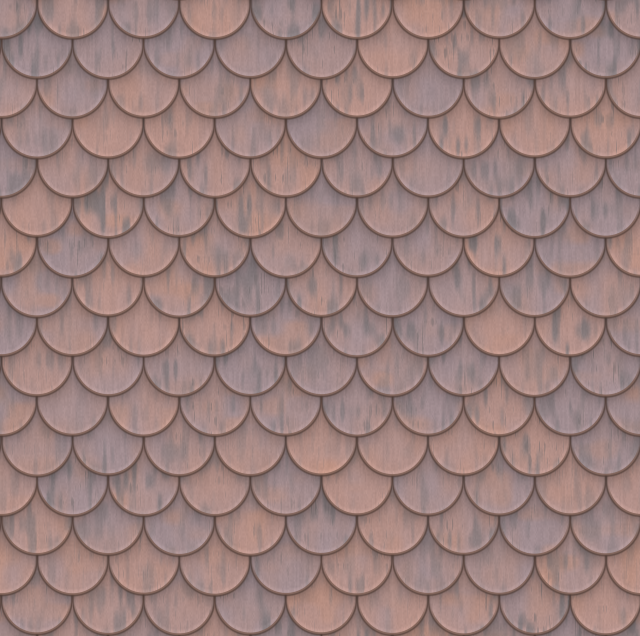
A Shadertoy shader for this texture:

```glsl
// Weathered wall of overlapping round-ended clay shingles, 9 across and 16 rows high.

const float ROW_STEP = 0.558; // row spacing, in tile widths

float hash(vec2 p) {
    vec3 q = fract(p.xyx * vec3(0.1031, 0.1030, 0.0973));
    q += dot(q, q.yzx + 33.33);
    return fract((q.x + q.y) * q.z);
}

float noise(vec2 p) {
    vec2 i = floor(p), f = fract(p);
    f = f * f * (3.0 - 2.0 * f);
    return mix(mix(hash(i), hash(i + vec2(1, 0)), f.x),
               mix(hash(i + vec2(0, 1)), hash(i + vec2(1, 1)), f.x), f.y);
}

// Weathered clay: a base tone per tile, vertical grain, grey stains and warm patches
vec3 clay(vec2 local, vec2 id) {
    float tone = hash(id + 3.7);
    vec2 s = local + 60.0 * vec2(hash(id + 11.3), hash(id + 27.9));
    float blotch = noise(s * vec2(4.0, 2.5));
    float streak = noise(s * vec2(17.0, 3.0));
    float grain = noise(s * vec2(42.0, 5.0));
    float speck = noise(s * vec2(60.0, 35.0));

    vec3 col = mix(vec3(0.64, 0.56, 0.575), vec3(0.71, 0.565, 0.53),
                   smoothstep(0.15, 0.85, 0.6 * tone + 0.4 * blotch));
    float warm = smoothstep(0.45, 0.9, noise(s * vec2(3.0, 4.0) + 7.0));
    col = mix(col, vec3(0.75, 0.56, 0.48), 0.5 * warm * hash(id + 41.1));

    float wear = 0.3 + 0.7 * hash(id + 53.3);
    float stain = smoothstep(0.45, 0.85, 0.55 * streak + 0.45 * noise(s * vec2(6.0, 4.0) + 19.0));
    col = mix(col, vec3(0.47, 0.45, 0.46), 0.75 * wear * stain);
    float scratch = smoothstep(0.72, 0.95, grain) * smoothstep(0.35, 0.7, blotch);
    col = mix(col, vec3(0.43, 0.40, 0.40), 0.55 * wear * scratch);
    return col * (0.95 + 0.06 * grain + 0.05 * speck + 0.03 * (tone - 0.5));
}

void mainImage(out vec4 fragColor, in vec2 fragCoord) {
    vec2 p = fragCoord / iResolution.xy * vec2(9.0, 16.0 * ROW_STEP) - 0.02;
    float aa = 9.0 / iResolution.x;
    float baseRow = floor(p.y / ROW_STEP);
    vec3 col = vec3(0.36, 0.27, 0.24);

    // Stack the rows from the lowest layer up, each casting a shadow on the last
    for (int k = -1; k <= 1; k++) {
        float row = baseRow + float(k);
        float shift = 0.5 * mod(row, 2.0);
        float column = floor(p.x - shift);
        vec2 id = mod(vec2(column, row), vec2(9.0, 16.0));
        vec2 jitter = vec2(0.008, 0.018) * (vec2(hash(id), hash(id + 71.7)) - 0.5);
        vec2 local = p - vec2(column + 0.5 + shift, row * ROW_STEP + 0.487) - jitter;

        // Straight sides with a semicircular lower end
        float d = length(vec2(local.x, min(local.y, 0.0))) - 0.487;
        float outside = max(d, 0.0);
        float lower = smoothstep(0.02, 0.3, -local.y);

        // Soft shadow and tight contact line
        col *= 1.0 - 0.27 * exp(-outside * 9.0);
        col = mix(col, vec3(0.33, 0.25, 0.22), 0.75 * (1.0 - smoothstep(0.005, 0.035, outside)));

        // Pale worn lip above the brown cut edge
        vec3 tile = clay(local, id);
        tile *= 1.0 + 0.07 * lower * smoothstep(-0.09, -0.04, d);
        tile = mix(tile, vec3(0.49, 0.375, 0.33), 0.85 * lower * smoothstep(-0.033, -0.014, d));
        tile *= 1.0 - 0.12 * (1.0 - lower) * smoothstep(-0.03, 0.0, d);
        col = mix(col, tile, 1.0 - smoothstep(-aa, aa, d));
    }
    fragColor = vec4(col, 1.0);
}
```
